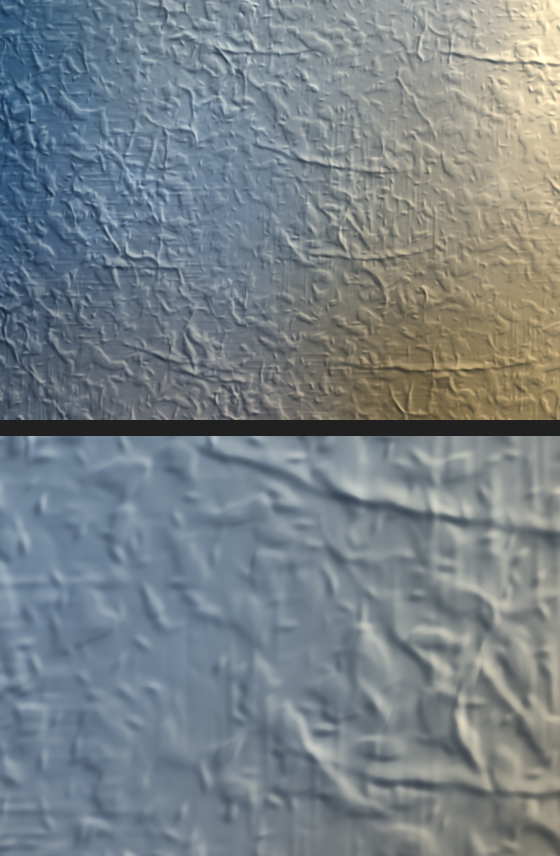
Top: the whole. Bottom: its middle third, enlarged.
A WebGL 2 fragment shader for this texture:

```glsl
#version 300 es
precision highp float;
// Thick oil paint scraped with a knife, raked by warm light from the upper right.
#define RELIEF 1.2
#define LIGHT_DIR vec2(0.66, 0.75)
#define LIGHT_STEP 0.0027
#define GRAIN_SCALE 32.0
#define CREASE_SCALE 13.0
#define CREASE_HEIGHT 0.7
#define HAIR_HEIGHT 0.14
#define STROKES 9
#define STROKE_HEIGHT 0.95
#define BLOTCH 0.07
#define GLINT vec3(0.56, 0.50, 0.39)
#define SHADE vec3(0.95, 0.86, 0.74)

uniform vec2 u_resolution;
out vec4 fragColor;

vec3 hash3(vec2 p) {
  vec3 q = fract(vec3(p.xyx) * vec3(0.1031, 0.1030, 0.0973));
  q += dot(q, q.yxz + 33.33);
  return fract((q.xxy + q.yzz) * q.zyx);
}

vec2 rotate(vec2 p, float a) {
  float c = cos(a), s = sin(a);
  return vec2(c * p.x + s * p.y, c * p.y - s * p.x);
}

// Layered sines, roughly -1 to 1
float waves(vec2 p) {
  return 0.5 * sin(p.x + 1.7 * sin(0.8 * p.y + 0.6))
       + 0.3 * sin(1.9 * p.y - 1.3 * p.x + 2.0)
       + 0.2 * sin(3.7 * p.x + 2.9 * p.y);
}

// Cellular noise made of one elongated dab of paint per cell
float dabs(vec2 p, float angle, float jitter) {
  vec2 cell = floor(p);
  float sum = 0.0;
  for (int j = -1; j <= 1; j++)
    for (int i = -1; i <= 1; i++) {
      vec2 c = cell + vec2(i, j);
      vec3 r = hash3(c + 51.0);
      float turn = fract(r.z * 17.3) - 0.5;
      vec2 d = rotate(p - c - r.xy, angle + jitter * turn);
      sum += (r.z * 2.0 - 0.75) * exp(-4.2 * d.x * d.x - 17.0 * d.y * d.y);
    }
  return sum;
}

// Raised seams between cells
float creases(vec2 p) {
  vec2 cell = floor(p);
  float near = 9.0, next = 9.0;
  for (int j = -1; j <= 1; j++)
    for (int i = -1; i <= 1; i++) {
      vec2 c = cell + vec2(i, j);
      float d = length(p - c - hash3(c + 17.0).xy);
      next = min(next, max(near, d));
      near = min(near, d);
    }
  float edge = (next - near) / 0.15;
  return exp(-edge * edge);
}

// Long curved ridges left by the edge of the knife
float knifeRidges(vec2 p) {
  float height = 0.0;
  for (int i = 0; i < STROKES; i++) {
    float n = float(i);
    vec3 r = hash3(vec2(n * 3.0 + 2.0, 7.0));
    vec2 centre = vec2(0.15 + 1.15 * fract(0.618 * n + 0.3), fract(0.755 * n + 0.1));
    vec2 q = rotate(p - centre, 0.45 * r.y - 0.25);
    float reach = mix(0.1, 0.3, r.x);
    float d = q.y - (0.2 + r.z) * q.x * q.x + 0.004 * waves(q * 45.0 + n);
    float w = d > 0.0 ? 0.010 : 0.0048;
    float taper = 1.0 - smoothstep(0.4, 1.0, abs(q.x) / reach);
    float broken = 0.7 + 0.5 * waves(p * 48.0 + n);
    height += exp(-d * d / (w * w)) * taper * broken * mix(0.5, 1.15, centre.x);
  }
  return height;
}

float paintHeight(vec2 p) {
  float side = clamp(p.x / 1.333, 0.0, 1.0);
  vec2 warp = vec2(waves(p * 31.0), waves(p.yx * 37.0 + 4.0));
  vec2 q = p + 0.007 * warp;
  // Grain turns from upright on the left to nearly level on the right
  float angle = mix(1.75, 2.85, smoothstep(0.0, 0.75, side)) + 0.5 * waves(p * 5.0);
  float rough = mix(1.15, 0.65, side) * (0.9 + 0.45 * waves(p * 9.0 + 1.0));
  float coarse = 0.6 * dabs(q * GRAIN_SCALE * 0.62, angle, 2.4);
  float grain = coarse + 0.5 * dabs(q * GRAIN_SCALE + 9.0, angle, 2.6)
              + 0.24 * dabs(p * GRAIN_SCALE * 1.9 + 23.0, angle, 3.0);
  // Crusts with crisp rims standing on smoother ground
  float crust = 0.42 * smoothstep(0.0, 0.42, grain) + 0.55 * grain;
  float seamMask = smoothstep(0.0, 0.7, waves(p * 12.0 + 3.0) + 0.5 - 0.8 * side);
  float gaps = smoothstep(-0.05, 0.2, coarse + 0.12);
  float seams = creases((q + 0.008 * warp.yx) * CREASE_SCALE * vec2(1.2, 0.85)) * seamMask * gaps;
  // Bristle tracks, level or upright by patch
  float patchSign = waves(p * 4.3 + 6.0) + 0.1;
  vec2 track = patchSign > 0.0 ? p : p.yx;
  float hairs = dabs(track * vec2(17.0, 66.0), 0.0, 0.2) * min(abs(patchSign) * 2.0, 1.0);
  return rough * crust + CREASE_HEIGHT * seams + HAIR_HEIGHT * hairs
       + STROKE_HEIGHT * knifeRidges(p);
}

vec3 column(vec3 low, vec3 middle, vec3 high, float y) {
  return mix(mix(low, middle, smoothstep(0.0, 0.58, y)), high, smoothstep(0.45, 1.0, y));
}

// Cool blue on the left, ochre below, cream in the upper right
vec3 pigment(vec2 uv) {
  vec3 blue = column(vec3(0.28, 0.34, 0.41), vec3(0.18, 0.31, 0.45), vec3(0.20, 0.35, 0.48), uv.y);
  vec3 haze = column(vec3(0.42, 0.43, 0.45), vec3(0.43, 0.52, 0.61), vec3(0.48, 0.55, 0.60), uv.y);
  vec3 ochre = column(vec3(0.45, 0.39, 0.27), vec3(0.58, 0.56, 0.50), vec3(0.63, 0.64, 0.63), uv.y);
  vec3 cream = column(vec3(0.60, 0.52, 0.36), vec3(0.71, 0.65, 0.54), vec3(0.95, 0.88, 0.73), uv.y);
  vec3 c = mix(blue, haze, smoothstep(-0.06, 0.36, uv.x));
  c = mix(c, ochre, smoothstep(0.36, 0.8, uv.x));
  return mix(c, cream, smoothstep(0.74, 1.03, uv.x));
}

void main() {
  vec2 uv = gl_FragCoord.xy / u_resolution;
  vec2 p = gl_FragCoord.xy / u_resolution.y;
  vec2 drift = 0.03 * vec2(waves(p * 6.0), waves(p.yx * 7.0 + 2.0));
  float blotch = dabs(p * 9.0 + 3.0, 1.2, 3.0) + 0.6 * waves(p * 5.0 + 2.0);
  vec3 color = pigment(uv + drift) * (1.0 + BLOTCH * blotch);
  // Slope toward the light, softly limited
  vec2 e = LIGHT_DIR * LIGHT_STEP;
  float slope = (paintHeight(p - e) - paintHeight(p + e)) * RELIEF;
  float tone = slope / (1.0 + 0.8 * abs(slope));
  color += max(tone, 0.0) * GLINT;
  color *= 1.0 + min(tone, 0.0) * SHADE;
  fragColor = vec4(clamp(color, 0.0, 1.0), 1.0);
}
```
